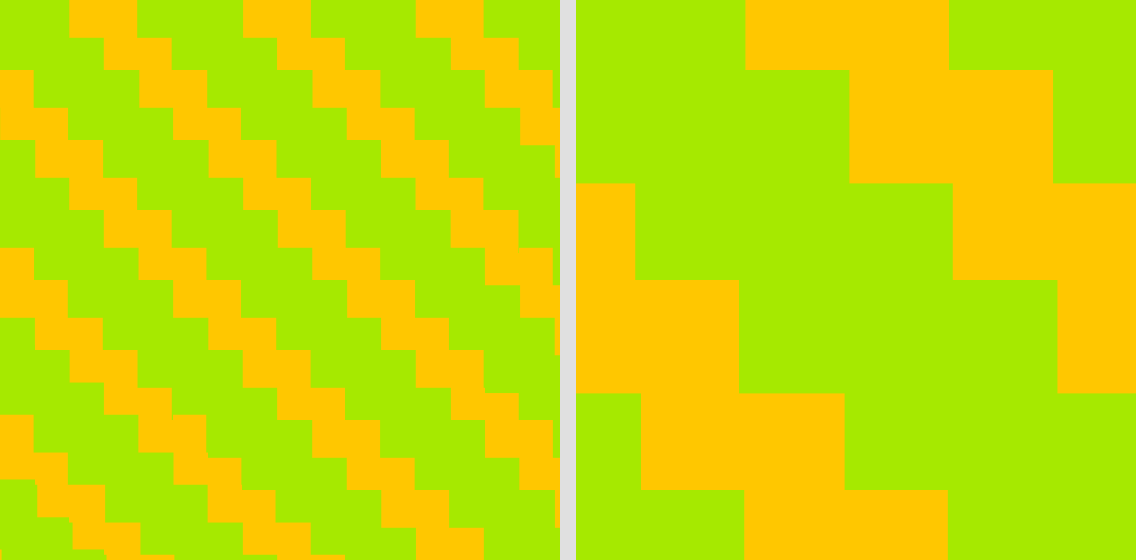
Left, the full canvas; right, a detail of the centre.
Reproduce this pattern procedurally as a Shadertoy shader.

```glsl
float hash(vec2 p) {
    vec3 q = fract(p.xyx * vec3(0.1031, 0.1030, 0.0973));
    q += dot(q, q.yzx + 33.33);
    return fract((q.x + q.y) * q.z);
}

// Coverage of the two-cell bars in one row; each row steps one cell right.
float barCoverage(float x, float row, float pixel) {
    float wobble = 0.03 * (hash(vec2(row + 7.0, floor((x - row - 4.5) / 5.0) + 11.0)) - 0.5);
    float cornerShift = 0.08 * step(13.5, row) * step(x, 5.5);
    float along = x - row - 2.99 - wobble - cornerShift;
    float dist = abs(mod(along + 2.5, 5.0) - 2.5) - 0.98;
    return clamp(0.5 - dist / pixel, 0.0, 1.0);
}

// Height of a row boundary, nudged in small steps from column to column.
float rowEdge(float k, float column) {
    float h = hash(vec2(k + 3.0, column + 19.0));
    float lift = floor(clamp(0.2 * k - 0.8 - 0.14 * column + 0.3 * (h - 0.5), 0.0, 2.0));
    float drop = step(13.5, column) * step(abs(k - 7.5), 4.0) * step(0.35, h);
    return k + 0.08 * mod(k, 2.0) + 0.15 * (drop - lift);
}

void mainImage(out vec4 fragColor, in vec2 fragCoord) {
    // Cell grid counted from the top left
    vec2 grid = vec2(16.17, 16.0);
    vec2 uv = fragCoord / iResolution.xy;
    vec2 cell = vec2(uv.x, 1.0 - uv.y) * grid;
    vec2 pixel = grid / iResolution.xy;

    // Blend the rows on either side of the nearest boundary
    float k = floor(cell.y + 0.5);
    float below = clamp((cell.y - rowEdge(k, floor(cell.x))) / pixel.y + 0.5, 0.0, 1.0);
    float bar = mix(barCoverage(cell.x, k - 1.0, pixel.x),
                    barCoverage(cell.x, k, pixel.x), below);

    vec3 lime = vec3(0.65, 0.915, 0.0);
    vec3 amber = vec3(1.0, 0.78, 0.0);
    fragColor = vec4(mix(lime, amber, bar), 1.0);
}
```
